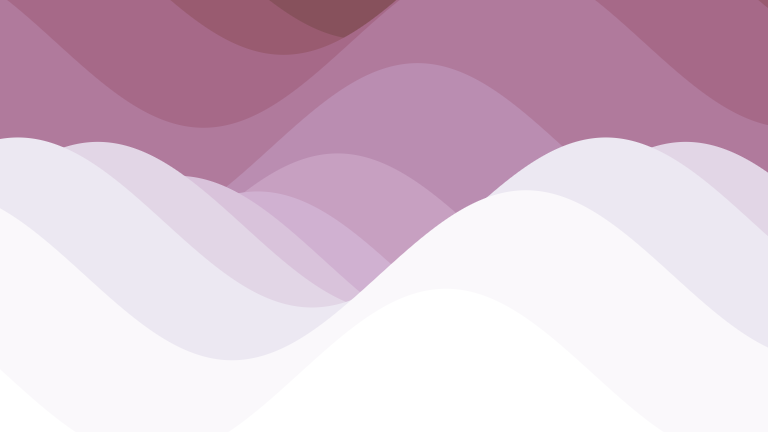
Reproduce this background procedurally as a Shadertoy shader.

```glsl
// Layered sine-wave hills, fading from white in front to deep plum behind.

// Lengths are in canvas heights.
#define LAYERS 11
#define PERIOD 1.361
#define AMPLITUDE 0.1968
#define FIRST_CREST 1.0324
#define CREST_SHIFT 0.185
#define BASE_HEIGHT 0.125
#define LAYER_RISE 0.0833
#define SWELL_RATE 0.853
#define SWELL_PHASE 0.05

const float TAU = 6.2831853;

// Front to back; the last entry is the sky.
const vec3 PALETTE[LAYERS + 1] = vec3[LAYERS + 1](
    vec3(1.000, 1.000, 1.000), vec3(0.980, 0.973, 0.984),
    vec3(0.925, 0.910, 0.949), vec3(0.886, 0.839, 0.902),
    vec3(0.851, 0.765, 0.859), vec3(0.816, 0.694, 0.820),
    vec3(0.780, 0.627, 0.757), vec3(0.729, 0.553, 0.694),
    vec3(0.690, 0.478, 0.612), vec3(0.651, 0.412, 0.533),
    vec3(0.600, 0.357, 0.439), vec3(0.529, 0.318, 0.361));

// Signed distance to a layer's edge, negative inside the hill.
float waveDistance(vec2 p, float layer) {
    float angle = TAU * (p.x - FIRST_CREST - layer * CREST_SHIFT) / PERIOD;
    float center = BASE_HEIGHT + layer * LAYER_RISE
                 + AMPLITUDE * sin(SWELL_RATE * layer + SWELL_PHASE);
    float slope = -AMPLITUDE * TAU / PERIOD * sin(angle);
    return (p.y - center - AMPLITUDE * cos(angle)) / sqrt(1.0 + slope * slope);
}

void mainImage(out vec4 fragColor, in vec2 fragCoord) {
    vec2 p = fragCoord / iResolution.y;
    vec3 color = PALETTE[LAYERS];

    // Paint the hills from back to front with one-pixel soft edges.
    for (int i = LAYERS - 1; i >= 0; i--) {
        float coverage = clamp(0.5 - waveDistance(p, float(i)) * iResolution.y, 0.0, 1.0);
        color = mix(color, PALETTE[i], coverage);
    }

    fragColor = vec4(color, 1.0);
}
```
